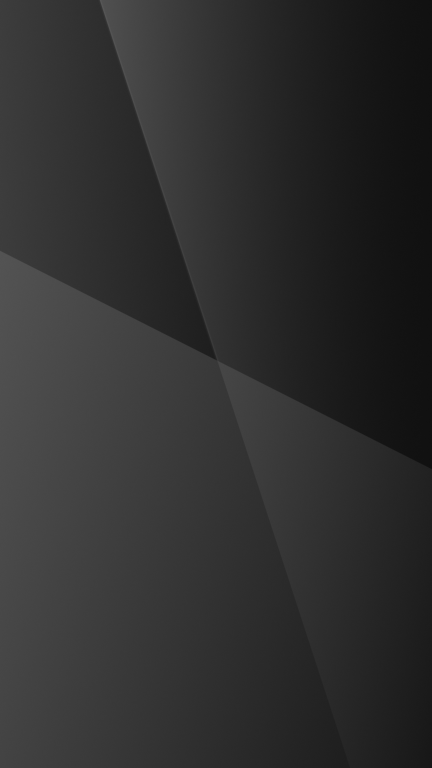
A Shadertoy shader for this background:

```glsl
// Dark backdrop of four grey facets, cut by two crossing diagonal lines.
// Each facet has its own soft gradient; signed distances to the lines blend
// them with smooth edges, and a faint hash grain hides the banding.

const vec2 STEEP_TOP     = vec2(0.2310, 1.0);
const vec2 STEEP_BOTTOM  = vec2(0.8105, 0.0);
const vec2 SHALLOW_LEFT  = vec2(0.0, 0.6735);
const vec2 SHALLOW_RIGHT = vec2(1.0, 0.3890);
const float RIM_WIDTH  = 0.0016;
const float RIM_LIGHT  = 0.035;
const float GRAIN_SIZE = 0.004;

// Signed distance to the line a-b, positive on its left when walking to b
float lineDistance(vec2 p, vec2 a, vec2 b, vec2 scale) {
    vec2 along = (b - a) * scale;
    vec2 offset = (p - a) * scale;
    return dot(offset, normalize(vec2(-along.y, along.x)));
}

// Coverage of the positive side, softened over about one pixel
float coverage(float distanceToEdge, float pixel) {
    return smoothstep(-0.75 * pixel, 0.75 * pixel, distanceToEdge);
}

// Linear shade: value at the lower left corner plus a slope in x and y
float planeShade(vec2 uv, float base, vec2 slope) {
    return base + dot(uv, slope);
}

// Shade that falls off towards the right edge along a power curve
float falloffShade(float x, float dark, float range, float power) {
    return dark + range * pow(max((1.0 - x) / 0.75, 0.0), power);
}

// Sine-free hash in 0..1
float hash(vec2 p) {
    vec3 q = fract(vec3(p.xyx) * 0.1031);
    q += dot(q, q.yzx + 33.33);
    return fract((q.x + q.y) * q.z);
}

void mainImage(out vec4 fragColor, in vec2 fragCoord) {
    vec2 uv = fragCoord / iResolution.xy;
    vec2 scale = vec2(iResolution.x / iResolution.y, 1.0);
    float pixel = 1.0 / iResolution.y;

    // Dividing lines
    float steep = lineDistance(uv, STEEP_TOP, STEEP_BOTTOM, scale);
    float shallow = lineDistance(uv, SHALLOW_LEFT, SHALLOW_RIGHT, scale);
    float rightSide = coverage(steep, pixel);
    float upperSide = coverage(shallow, pixel);

    // Facet gradients
    float upperLeft  = planeShade(uv, 0.238, vec2(-0.245, 0.0));
    float upperRight = falloffShade(uv.x, 0.066, 0.240, 1.5);
    float lowerLeft  = planeShade(uv, 0.262, vec2(-0.180, 0.095));
    float lowerRight = planeShade(uv, 0.360, vec2(-0.270, 0.100));

    float upper = mix(upperLeft, upperRight, rightSide);
    float lower = mix(lowerLeft, lowerRight, rightSide);
    float shade = mix(lower, upper, upperSide);

    // Thin rim of light along the upper part of the steep line
    float rim = 1.0 - smoothstep(0.0, RIM_WIDTH + pixel, abs(steep));
    shade += RIM_LIGHT * rim * upperSide;

    // Fine grain against banding
    shade += (hash(floor(fragCoord)) - 0.5) * GRAIN_SIZE;

    fragColor = vec4(vec3(shade), 1.0);
}
```
